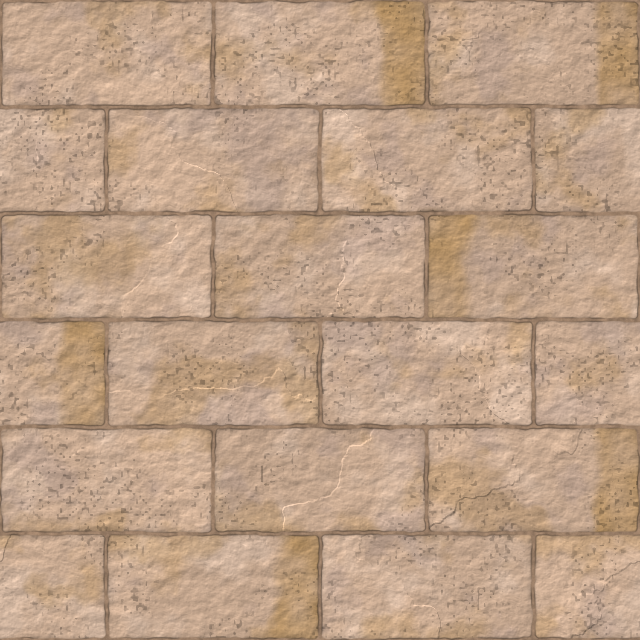
This texture is drawn by a Shadertoy shader. Its source:

```glsl
#define COLUMNS 3.0
#define ROWS 6.0
#define JOINT_HALF 0.0029
#define CORNER 0.006
#define WOBBLE 0.0032
#define GRAIN 62.0
#define RELIEF 0.85
#define STONE vec3(0.785, 0.665, 0.568)
#define PALE vec3(0.850, 0.745, 0.665)
#define MAUVE vec3(0.715, 0.615, 0.555)
#define OCHRE vec3(0.700, 0.555, 0.370)
#define MORTAR vec3(0.610, 0.500, 0.410)

float hash(vec2 p) {
    vec3 q = fract(p.xyx * 0.1031);
    q += dot(q, q.yzx + 33.33);
    return fract((q.x + q.y) * q.z);
}

float noise(vec2 p) {
    vec2 i = floor(p), f = fract(p);
    f = f * f * (3.0 - 2.0 * f);
    return mix(mix(hash(i), hash(i + vec2(1, 0)), f.x),
               mix(hash(i + vec2(0, 1)), hash(i + vec2(1, 1)), f.x), f.y);
}

float fbm(vec2 p) {
    float sum = 0.0, amp = 0.5;
    for (int i = 0; i < 4; i++) {
        sum += amp * noise(p);
        p = mat2(0.8, 0.6, -0.6, 0.8) * p * 2.0 + 7.3;
        amp *= 0.5;
    }
    return sum / 0.9375;
}

// Signed distance to the ragged cleft that crosses a stone
float cleft(vec2 p, vec2 id) {
    float angle = 6.2832 * hash(id + 3.1);
    float shift = 0.02 + 0.07 * hash(id + 8.7);
    float ragged = 0.08 * (noise(p * 20.0 + id * 9.0) - 0.5)
                 + 0.025 * (fbm(p * 65.0 + id * 5.0) - 0.5);
    return dot(p, vec2(cos(angle), sin(angle))) - shift + ragged;
}

// Grainy surface with a flaked ledge on some stones
float stoneHeight(vec2 p, vec2 id) {
    float ledge = step(0.35, hash(id + 21.0)) * smoothstep(0.25, 0.7, noise(p * 16.0 + id * 3.0));
    return fbm(p * vec2(0.85, 1.1) * GRAIN + id * 17.0)
         + 0.3 * fbm(p * 24.0 + id * 11.0)
         + 0.28 * ledge * smoothstep(-0.002, 0.002, cleft(p, id));
}

// Signed distance to the rounded block, negative inside
float blockDistance(vec2 p) {
    vec2 q = abs(p) - 0.5 / vec2(COLUMNS, ROWS) + JOINT_HALF + CORNER;
    return length(max(q, 0.0)) + min(max(q.x, q.y), 0.0) - CORNER;
}

vec3 stoneColour(vec2 p, vec2 id) {
    vec2 seed = id * 13.0;
    float broad = fbm(p * 13.0 + seed);
    float pale = smoothstep(0.45, 0.75, fbm(p * 17.0 + seed + 40.0));
    float mauve = smoothstep(0.53, 0.72, fbm(p * 15.0 + seed + 80.0));
    float side = smoothstep(-0.003, 0.003, cleft(p, id));

    vec3 colour = STONE * (0.97 + 0.06 * hash(id + 5.0));
    colour = mix(colour, PALE, 0.6 * pale);
    colour = mix(colour, MAUVE, 0.6 * mauve);
    colour = mix(colour, OCHRE, 0.4 * smoothstep(0.54, 0.75, broad));

    // Rust stain on one end of a few stones
    float end = p.x * (hash(id + 2.0) < 0.5 ? -1.0 : 1.0) + 0.05 * (broad - 0.5);
    float stain = step(0.72, hash(id + 31.0)) * smoothstep(0.085, 0.11, end);
    colour = mix(colour, OCHRE, stain * (0.3 + 0.6 * noise(p * 30.0 + seed)));
    return colour * mix(0.98, 1.02, side);
}

void mainImage(out vec4 fragColor, in vec2 fragCoord) {
    vec2 uv = fragCoord / iResolution.xy;
    float pixel = 1.0 / iResolution.y;

    // Running bond with hand-cut, wavering edges
    vec2 wave = vec2(noise(uv * 28.0), noise(uv * 28.0 + 50.0)) - 0.5;
    vec2 chip = vec2(noise(uv * 95.0 + 20.0), noise(uv * 95.0 + 70.0)) - 0.5;
    vec2 grid = (uv + WOBBLE * (wave + 0.7 * chip)) * vec2(COLUMNS, ROWS);
    grid.x += 0.5 * (1.0 - mod(floor(grid.y), 2.0));
    vec2 id = mod(floor(grid), vec2(COLUMNS, ROWS));
    vec2 p = (fract(grid) - 0.5) / vec2(COLUMNS, ROWS);
    float d = blockDistance(p);

    // Relief lit from the upper left
    vec2 toLight = 0.0013 * normalize(vec2(-0.6, 0.8));
    float slope = stoneHeight(p - toLight, id) - stoneHeight(p + toLight, id);
    vec3 colour = stoneColour(p, id) * (1.0 + RELIEF * slope);

    // Dark pits gathered in weathered patches
    float pits = smoothstep(0.7, 0.9, noise(uv * 210.0)) * smoothstep(0.4, 0.65, fbm(uv * 14.0 + 9.0));
    colour *= 1.0 - 0.22 * pits;

    // Worn rim, sandy mortar and a broken shadow line between them
    colour *= 1.0 - 0.12 * exp(min(d, 0.0) / 0.004);
    vec3 mortar = MORTAR * (0.82 + 0.36 * fbm(uv * 150.0));
    colour = mix(colour, mortar, smoothstep(-0.5 * pixel - 0.0006, 0.5 * pixel + 0.0006, d));
    float crack = exp(-pow(d / 0.0013, 2.0)) * smoothstep(0.2, 0.75, noise(uv * 45.0 + 13.0));
    colour *= 1.0 - 0.28 * crack;

    fragColor = vec4(clamp(colour, 0.0, 1.0), 1.0);
}
```
